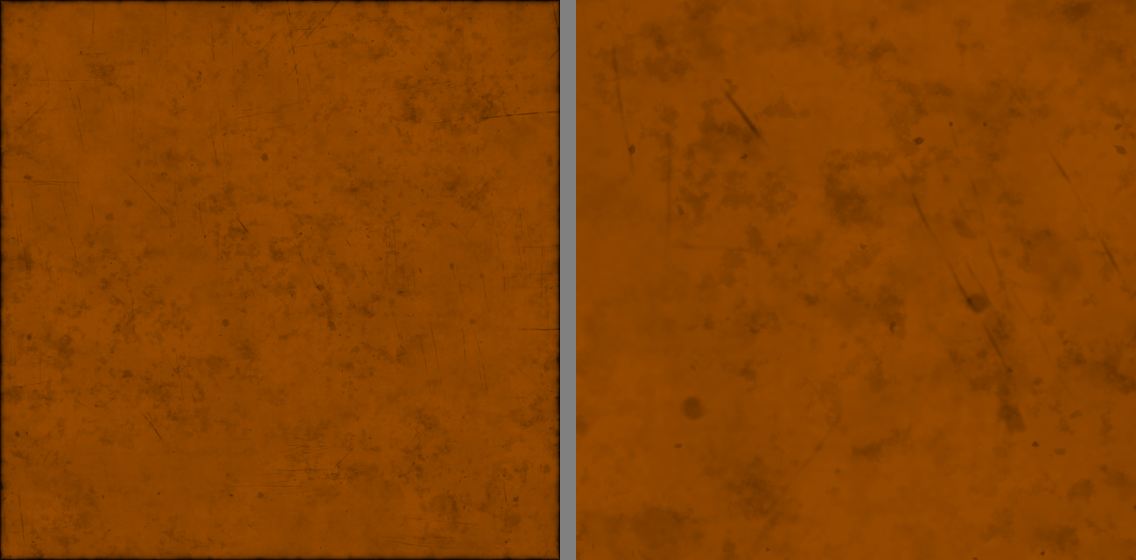
Left, the full canvas; right, a detail of the centre.
A three.js fragment shader for this texture:

```glsl
// Worn burnt-orange plate: mottled paint with smudges, specks, scratches, dark rim.
// Layered value noise makes clouds and smudges, cellular noise makes the spots,
// and loops scatter bent, broken scratches. All wear adds up to one darkness.

#define PAINT vec3(0.580, 0.281, 0.0)
#define GRIME vec3(0.075, 0.028, 0.0)
#define CLOUD_AMOUNT 0.068
#define SMUDGE_AMOUNT 0.15
#define GRAIN_AMOUNT 0.042
#define SPOT_AMOUNT 0.30
#define SCRATCH_AMOUNT 0.38
#define HAIRLINE_AMOUNT 0.15
#define RIM_WIDTH 0.0034
#define SCRATCHES 24
#define HATCHES 40
#define HATCH_LINES 5

varying vec2 vUv;

float hash(vec2 p) {
  vec3 q = fract(vec3(p.xyx) * 0.1031);
  q += dot(q, q.yzx + 33.33);
  return fract((q.x + q.y) * q.z);
}

vec2 hash2(vec2 p) {
  return vec2(hash(p), hash(p + 71.7));
}

float noise(vec2 p) {
  vec2 cell = floor(p);
  vec2 f = fract(p);
  f = f * f * (3.0 - 2.0 * f);
  float low = mix(hash(cell), hash(cell + vec2(1.0, 0.0)), f.x);
  float high = mix(hash(cell + vec2(0.0, 1.0)), hash(cell + 1.0), f.x);
  return mix(low, high, f.y);
}

float fbm(vec2 p) {
  float sum = 0.0;
  float weight = 0.42;
  for (int i = 0; i < 5; i++) {
    sum += weight * noise(p);
    p = mat2(1.6, 1.2, -1.2, 1.6) * p + 17.3;
    weight *= 0.62;
  }
  return sum;
}

// Cellular scatter of uneven ovals; chance is the share of filled cells
float spots(vec2 p, float chance, float radius) {
  vec2 home = floor(p);
  float cover = 0.0;
  for (int y = -1; y <= 1; y++) {
    for (int x = -1; x <= 1; x++) {
      vec2 cell = home + vec2(float(x), float(y));
      vec2 d = p - cell - hash2(cell + 5.0);
      float turn = 6.283 * hash(cell + 23.0);
      d = mat2(cos(turn), -sin(turn), sin(turn), cos(turn)) * d;
      d.x *= mix(0.5, 1.0, hash(cell + 31.0));
      float size = radius * mix(0.45, 1.0, hash(cell + 47.0));
      float wobble = 0.8 * (noise(d / size * 1.4 + cell * 3.0) - 0.5);
      float blot = 1.0 - smoothstep(0.35, 1.2, length(d) / size + wobble);
      float filled = step(hash(cell + 59.0), chance);
      cover = max(cover, filled * blot * mix(0.3, 1.0, hash(cell + 83.0)));
    }
  }
  return cover;
}

// Bent line with tapered ends; reach is half its length
float scratch(vec2 p, vec2 middle, float angle, float reach, float bend, float width) {
  vec2 d = p - middle;
  vec2 along = vec2(cos(angle), sin(angle));
  float t = dot(d, along) / reach;
  float side = dot(d, vec2(-along.y, along.x)) - bend * reach * (1.0 - t * t);
  float taper = 1.0 - smoothstep(0.45, 1.0, abs(t));
  return taper * (1.0 - smoothstep(0.0, width, abs(side)));
}

// Mostly near-level or near-upright strokes, some diagonal
float strokeAngle(float pick, float jitter) {
  float angle = pick < 0.35 ? 0.06 : (pick < 0.7 ? 1.68 : (pick < 0.87 ? 2.25 : 0.85));
  return angle + 0.3 * (jitter - 0.5);
}

float scratches(vec2 p) {
  float sum = 0.0;
  for (int i = 0; i < SCRATCHES; i++) {
    vec2 id = vec2(float(i) * 3.7 + 2.0, 11.0);
    float angle = strokeAngle(hash(id), hash(id + 1.3));
    float reach = mix(0.015, 0.085, hash(id + 2.9));
    float bend = 0.14 * (hash(id + 4.1) - 0.5);
    float depth = mix(0.2, 1.0, pow(hash(id + 6.7), 1.7));
    sum = max(sum, depth * scratch(p, hash2(id + 9.1), angle, reach, bend, 0.0026));
  }
  return sum;
}

// Bundles of faint, nearly parallel hairlines
float hairlines(vec2 p) {
  float sum = 0.0;
  for (int i = 0; i < HATCHES; i++) {
    vec2 id = vec2(float(i) * 5.3 + 1.0, 37.0);
    vec2 center = hash2(id);
    float angle = strokeAngle(hash(id + 2.2), hash(id + 3.4));
    for (int j = 0; j < HATCH_LINES; j++) {
      vec2 line = id + vec2(0.0, float(j) * 7.9 + 13.0);
      vec2 middle = center + 0.09 * (hash2(line) - 0.5);
      float reach = mix(0.015, 0.11, hash(line + 1.7));
      float tilt = angle + 0.14 * (hash(line + 4.5) - 0.5);
      float bend = 0.16 * (hash(line + 8.3) - 0.5);
      sum += hash(line + 6.1) * scratch(p, middle, tilt, reach, bend, 0.0021);
    }
  }
  return min(sum, 1.5);
}

void main() {
  vec2 p = vUv;
  float patches = smoothstep(0.38, 0.64, fbm(p * 6.0 + 40.0));

  // Paint: clouds, brushed streaks and fine grain
  float dark = CLOUD_AMOUNT * smoothstep(0.36, 0.70, fbm(p * 12.0));
  dark += GRAIN_AMOUNT * (noise(p * vec2(170.0, 14.0)) + noise(p * vec2(12.0, 190.0)) - 1.0) * 0.5;
  dark += GRAIN_AMOUNT * (noise(p * 240.0) - 0.5);

  // Wear: broken smudges, flecks, spots and scratches
  float chafe = smoothstep(0.1, 0.75, noise(p * 110.0));
  float smudge = smoothstep(0.49, 0.72, fbm(p * vec2(26.0, 31.0) + 8.0));
  float fleck = smoothstep(0.53, 0.75, fbm(p * 80.0 + 90.0));
  dark += SMUDGE_AMOUNT * (smudge * mix(0.5, 1.0, chafe) * mix(0.4, 1.0, patches));
  dark += SMUDGE_AMOUNT * fleck * mix(0.25, 0.9, patches);
  float blots = spots(p * 14.0, 0.16, 0.12);
  float specks = spots(p * 58.0 + 19.0, mix(0.02, 0.10, patches), 0.16);
  dark += SPOT_AMOUNT * max(blots, specks);

  // Scratches waver slightly and break up along their length
  vec2 waver = p + 0.0022 * (vec2(noise(p * 45.0), noise(p * 45.0 + 60.0)) - 0.5);
  dark += mix(0.25, 1.0, chafe) * SCRATCH_AMOUNT * scratches(waver);
  dark += mix(0.1, 1.2, chafe) * HAIRLINE_AMOUNT * hairlines(waver);

  // Rim: ragged near-black border with a soft falloff
  vec2 gap = min(p, 1.0 - p);
  float edge = min(gap.x, gap.y) * mix(0.65, 1.4, noise(p * 75.0));
  dark += exp(-edge / RIM_WIDTH) + 0.07 * exp(-edge / (6.0 * RIM_WIDTH));

  gl_FragColor = vec4(mix(PAINT, GRIME, clamp(dark, 0.0, 1.0)), 1.0);
}
```
